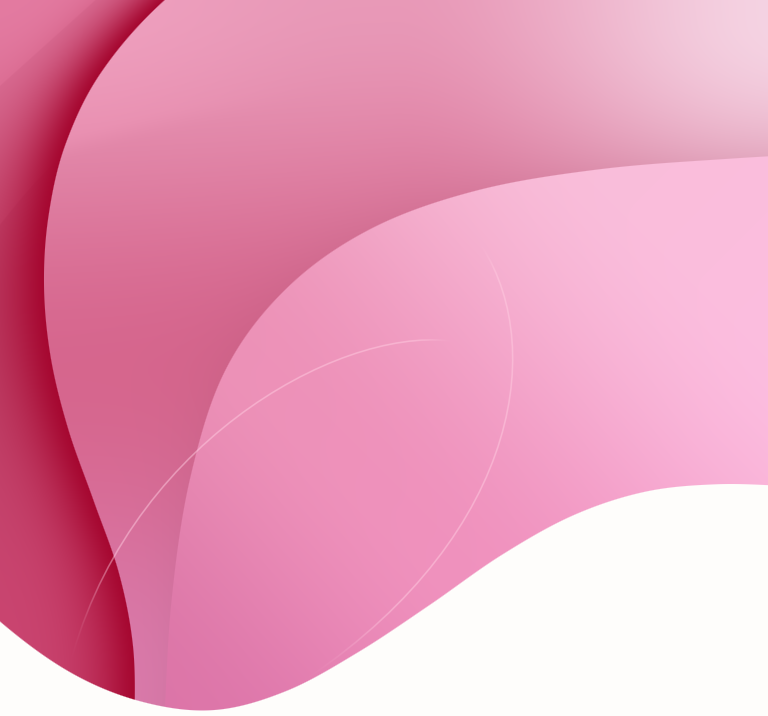
Reproduce this background procedurally as a WebGL 2 fragment shader.

```glsl
#version 300 es
// Overlapping pink paper-like waves with soft shadows above a white lower edge.
precision highp float;
uniform vec2 u_resolution;
out vec4 outColor;

const vec3 WHITE = vec3(0.997, 0.992, 0.985);
const vec3 CRIMSON = vec3(0.65, 0.03, 0.19);
const vec3 BACK_LOW = vec3(0.79, 0.27, 0.44);
const vec3 BACK_MID = vec3(0.75, 0.26, 0.41);
const vec3 BACK_TOP = vec3(0.84, 0.43, 0.58);
const vec3 MIDDLE_LOW = vec3(0.86, 0.48, 0.67);
const vec3 MIDDLE_ROSE = vec3(0.84, 0.40, 0.555);
const vec3 MIDDLE_TOP = vec3(0.91, 0.60, 0.72);
const vec3 MIDDLE_GLOW = vec3(0.96, 0.83, 0.89);
const vec3 FRONT_LOW = vec3(0.86, 0.46, 0.65);
const vec3 FRONT_MID = vec3(0.93, 0.57, 0.725);
const vec3 FRONT_HIGH = vec3(0.975, 0.74, 0.85);
const vec3 LINE_COLOR = vec3(1.0, 0.80, 0.88);
const float SHADOW_WIDTH = 0.06;
const float LINE_WIDTH = 0.0011;

// Edge profiles at even steps; the first knot lies one step before zero.
const float BOTTOM_EDGE[14] = float[14](0.230, 0.132, 0.060, 0.0195, 0.0084, 0.035,
    0.089, 0.155, 0.2245, 0.280, 0.313, 0.3236, 0.321, 0.314);
const float LEFT_EDGE[14] = float[14](0.184, 0.188, 0.1855, 0.166, 0.131, 0.0955,
    0.071, 0.0615, 0.068, 0.092, 0.142, 0.230, 0.363, 0.500);
const float FRONT_EDGE[14] = float[14](0.620, 0.437, 0.257, 0.079, -0.068, -0.169,
    -0.197, -0.162, -0.068, 0.073, 0.243, 0.423, 0.610, 0.800);

// Catmull-Rom curve through the knots of a profile
float spline(float knots[14], float t) {
    t = clamp(t + 1.0, 1.0, 11.99);
    int i = int(t);
    float f = fract(t);
    float a = knots[i - 1], b = knots[i], c = knots[i + 1], d = knots[i + 2];
    return b + 0.5 * f * (c - a + f * (2.0 * a - 5.0 * b + 4.0 * c - d
        + f * (3.0 * (b - c) + d - a)));
}

float cover(float side) {
    return clamp(0.5 + side / max(fwidth(side), 1e-5), 0.0, 1.0);
}

vec3 threeStops(vec3 a, vec3 b, vec3 c, float low, float mid, float high, float t) {
    return mix(mix(a, b, smoothstep(low, mid, t)), c, smoothstep(mid, high, t));
}

vec2 bezier(vec2 a, vec2 b, vec2 c, vec2 d, float t) {
    float s = 1.0 - t;
    return s * s * s * a + 3.0 * s * s * t * b + 3.0 * s * t * t * c + t * t * t * d;
}

// Hairline along a cubic curve, fading out at both ends
float hairline(vec2 p, vec2 a, vec2 b, vec2 c, vec2 d) {
    const int STEPS = 32;
    float nearest = 1e3, along = 0.0;
    vec2 start = a;
    for (int i = 1; i <= STEPS; i++) {
        vec2 end = bezier(a, b, c, d, float(i) / float(STEPS));
        vec2 dir = end - start;
        float h = clamp(dot(p - start, dir) / dot(dir, dir), 0.0, 1.0);
        float dist = length(p - start - dir * h);
        if (dist < nearest) {
            nearest = dist;
            along = (float(i) - 1.0 + h) / float(STEPS);
        }
        start = end;
    }
    float soft = 0.7 / u_resolution.y;
    float fade = smoothstep(0.0, 0.12, along) * smoothstep(1.0, 0.8, along);
    return fade * (1.0 - smoothstep(LINE_WIDTH - soft, LINE_WIDTH + soft, nearest));
}

void main() {
    vec2 p = gl_FragCoord.xy / u_resolution.y;
    float diagonal = p.x + p.y;

    // Back sheet with faint slanted folds and a deep shadow
    float leftSide = p.x - spline(LEFT_EDGE, p.y / 0.1);
    vec3 color = threeStops(BACK_LOW, BACK_MID, BACK_TOP, 0.1, 0.55, 1.0, p.y);
    float upperFold = p.y - 0.88 - 0.9 * p.x;
    float lowerFold = p.y - 0.686 - 1.3 * p.x + 2.0 * p.x * p.x;
    color += 0.025 * (cover(upperFold) + cover(lowerFold));
    float shadow = exp(-pow(max(-leftSide, 0.0) / SHADOW_WIDTH, 1.4));
    color = mix(color, CRIMSON, shadow);

    // Middle sheet, lit from the upper right
    float frontSide = p.x - p.y - spline(FRONT_EDGE, diagonal / 0.2);
    vec3 middle = threeStops(MIDDLE_LOW, MIDDLE_ROSE, MIDDLE_TOP, 0.03, 0.48, 1.0,
        p.y - 0.04 * p.x);
    float glow = smoothstep(0.55, 1.12, p.x) * smoothstep(0.55, 0.97, p.y);
    middle = mix(middle, MIDDLE_GLOW, glow);
    float crease = p.y - 0.755 - 0.32 * p.x + 0.2 * p.x * p.x;
    middle += 0.025 * smoothstep(-0.01, 0.03, crease) * smoothstep(0.5, 0.1, p.x);
    middle *= 1.0 - 0.035 * exp(min(frontSide, 0.0) / 0.08);
    color = mix(color, middle, cover(leftSide));

    // Front sheet, warmer along its lower right side
    vec3 front = threeStops(FRONT_LOW, FRONT_MID, FRONT_HIGH, 0.25, 0.85, 1.6, diagonal);
    front += vec3(0.02, 0.0, 0.04) * clamp(p.x - p.y, -0.2, 0.6);
    color = mix(color, front, cover(frontSide));

    // Fine arcs
    float arcs = hairline(p, vec2(0.669, 0.662), vec2(0.767, 0.519),
        vec2(0.725, 0.247), vec2(0.418, 0.045));
    arcs = max(arcs, hairline(p, vec2(0.635, 0.523), vec2(0.481, 0.547),
        vec2(0.181, 0.386), vec2(0.098, 0.073)));
    color = mix(color, LINE_COLOR, 0.5 * arcs);

    // White ground below the wave
    float groundSide = spline(BOTTOM_EDGE, p.x / 0.1) - p.y;
    color = mix(color, WHITE, cover(groundSide));
    outColor = vec4(clamp(color, 0.0, 1.0), 1.0);
}
```
